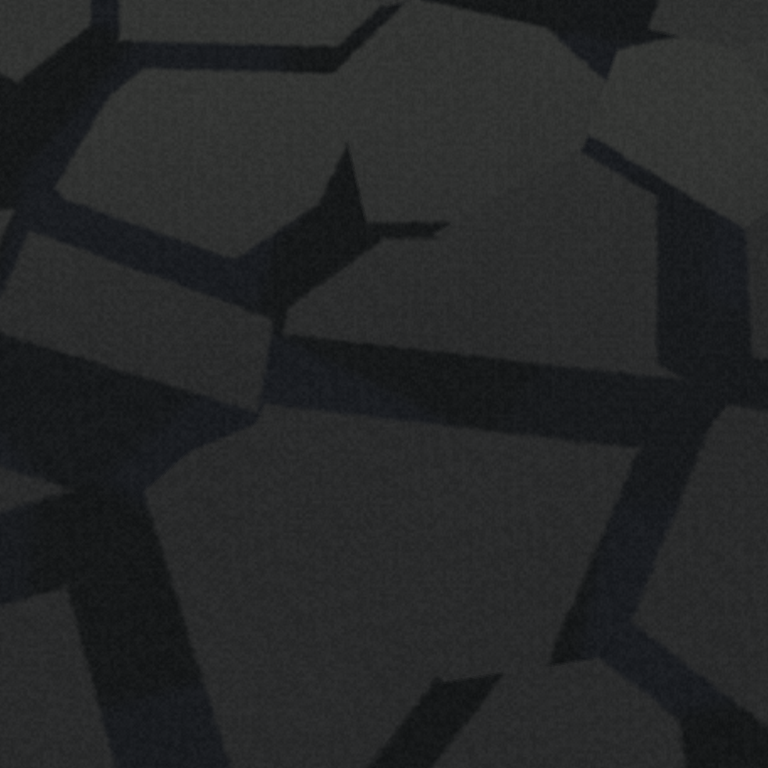
Reproduce this texture procedurally as a Shadertoy shader.

```glsl
// Dim geometric camouflage cloth: grey straight-sided patches over black and navy.
// Voronoi cells, trimmed by a random gap on each side, are laid on a receding plane;
// a few blurred samples soften the edges and fine noise adds the woven grain.

const vec3 BLACK = vec3(0.086, 0.094, 0.097);
const vec3 NAVY = vec3(0.102, 0.112, 0.128);
const vec3 GREY = vec3(0.160, 0.164, 0.166);
const vec3 PALE_GREY = vec3(0.206, 0.212, 0.205);

const vec2 PATCH_DENSITY = vec2(2.4, 2.5); // patches across the near edge
const float RECESSION = 0.30;              // how strongly the plane recedes
const float JITTER = 0.86;                 // irregularity of the cells
const float JOINED_SIDES = 0.50;           // share of sides without a gap
const float MIN_GAP = 0.02;
const float MAX_GAP = 0.32;
const float DARK_CELLS = 0.13;             // share of cells left unpatched
const float EDGE_SOFTNESS = 0.012;
const float EDGE_FRAY = 0.012;             // threads along the patch sides
const float GROUND_SHARPNESS = 36.0;       // blend between black and navy
const float BLUR_STEP = 0.0020;
const float GRAIN_SCALE = 240.0;
const float GRAIN_STRENGTH = 0.033;

float hash(vec2 p) {
    return fract(sin(dot(p, vec2(127.1, 311.7))) * 43758.5453);
}

vec2 hash2(vec2 p) {
    return vec2(hash(p), hash(p + 57.3));
}

float valueNoise(vec2 p) {
    vec2 i = floor(p);
    vec2 f = fract(p);
    f = f * f * (3.0 - 2.0 * f);
    return mix(mix(hash(i), hash(i + vec2(1, 0)), f.x),
               mix(hash(i + vec2(0, 1)), hash(i + vec2(1, 1)), f.x), f.y);
}

vec2 cellPoint(vec2 cell) {
    return cell + 0.5 + JITTER * (hash2(cell) - 0.5);
}

// Index of the cell whose point lies nearest to p
vec2 nearestCell(vec2 p) {
    vec2 best = floor(p);
    float bestDist = 1e3;
    for (int y = -1; y <= 1; y++)
    for (int x = -1; x <= 1; x++) {
        vec2 cell = floor(p) + vec2(x, y);
        float d = distance(p, cellPoint(cell));
        if (d < bestDist) { bestDist = d; best = cell; }
    }
    return best;
}

// Black and navy cells that melt softly into each other
vec3 groundColor(vec2 p) {
    vec4 sum = vec4(0.0);
    for (int y = -1; y <= 1; y++)
    for (int x = -1; x <= 1; x++) {
        vec2 cell = floor(p) + vec2(x, y);
        float weight = exp(-GROUND_SHARPNESS * distance(p, cellPoint(cell)));
        float navy = smoothstep(0.35, 0.75, hash(cell + 3.8));
        sum += weight * vec4(mix(BLACK, NAVY, navy), 1.0);
    }
    return sum.rgb / sum.a;
}

// Distance inside the patch: cell borders, each pushed inward by its own gap
float patchDistance(vec2 p, vec2 cell) {
    vec2 own = cellPoint(cell);
    float inside = 1e3;
    for (int y = -2; y <= 2; y++)
    for (int x = -2; x <= 2; x++) {
        if (x == 0 && y == 0) continue;
        vec2 neighbour = cell + vec2(x, y);
        vec2 other = cellPoint(neighbour);
        float border = dot(0.5 * (own + other) - p, normalize(other - own));
        // Both cells must agree before a side is joined
        float joined = step(hash(cell + neighbour + 9.4), JOINED_SIDES);
        float width = hash(cell * 1.7 + neighbour * 3.1);
        float gap = mix(MIN_GAP, MAX_GAP, width * width);
        inside = min(inside, border - gap * (1.0 - joined) + 0.04 * joined);
    }
    return inside;
}

vec3 camouflage(vec2 uv) {
    // Projective ground plane keeps every side straight
    vec2 p = vec2(uv.x - 0.5, uv.y) * PATCH_DENSITY / (1.0 - RECESSION * uv.y);
    p += vec2(17.3, 4.6);
    vec3 ground = groundColor(p * vec2(1.15, 1.3) + 31.7);

    // Grey patches, paler toward the far side
    vec2 cell = nearestCell(p);
    float tone = hash(cell + 71.9);
    float far = smoothstep(0.45, 0.95, uv.y);
    float pale = clamp(far * (0.15 + 0.95 * tone) + 0.10 * (tone - 0.5), 0.0, 1.0);
    vec3 grey = mix(GREY, PALE_GREY, pale);
    float shown = step(DARK_CELLS, hash(cell + 23.1));
    float fray = EDGE_FRAY * (valueNoise(uv * 130.0) - 0.5);
    float cover = smoothstep(-EDGE_SOFTNESS, EDGE_SOFTNESS, patchDistance(p, cell) + fray);
    return mix(ground, grey, cover * shown);
}

void mainImage(out vec4 fragColor, in vec2 fragCoord) {
    vec2 uv = fragCoord / iResolution.y;

    // Blurred samples
    vec3 color = vec3(0.0);
    for (int y = -1; y <= 1; y++)
    for (int x = -1; x <= 1; x++)
        color += camouflage(uv + BLUR_STEP * vec2(x, y)) / 9.0;

    // Woven grain and faint broad mottling
    float grain = valueNoise(uv * GRAIN_SCALE) + 0.6 * valueNoise(uv.yx * GRAIN_SCALE * 1.9 + 8.0) - 0.8;
    float mottle = valueNoise(uv * 14.0) - 0.5;
    color += GRAIN_STRENGTH * grain + 0.006 * mottle;

    fragColor = vec4(color, 1.0);
}
```
